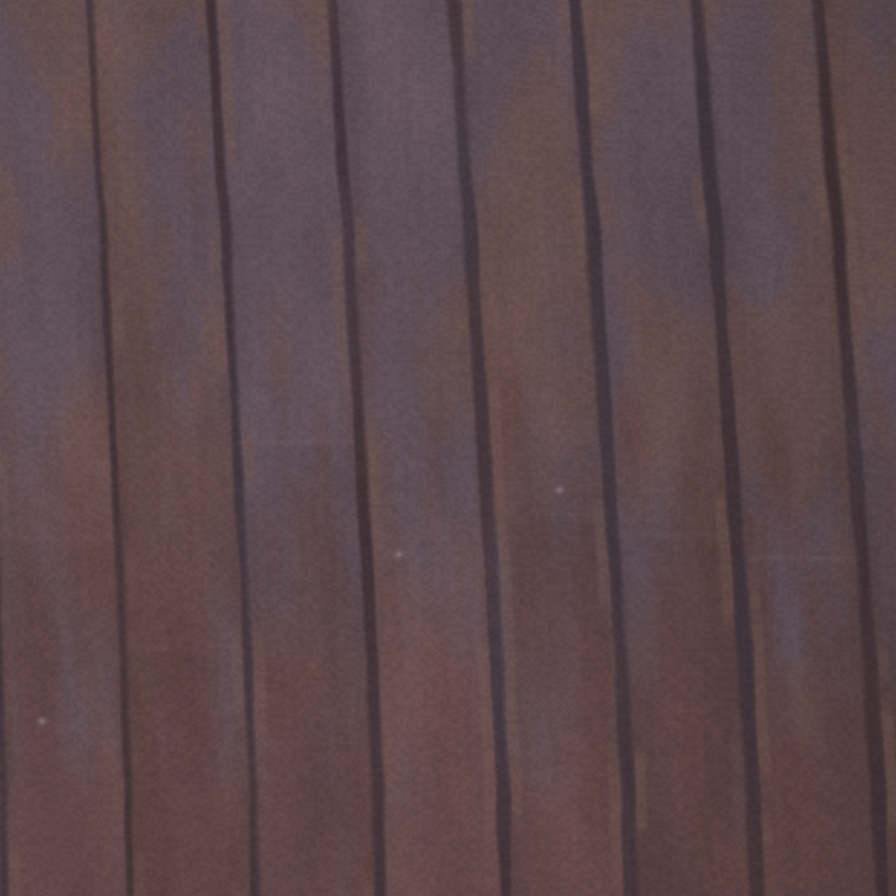
A WebGL 2 fragment shader for this texture:

```glsl
#version 300 es
precision highp float;
// Weathered, stained timber boards separated by slightly leaning dark grooves.
// Boards come from a repeat whose offset and spacing drift down the canvas;
// soft noise adds stain, worn edges, faint lap marks and fine grain.
uniform vec2 u_resolution;
out vec4 fragColor;

const vec3 BROWN = vec3(0.405, 0.310, 0.308);
const vec3 MAUVE = vec3(0.370, 0.309, 0.345);
const vec3 RUSSET = vec3(0.390, 0.276, 0.276);
const vec3 GROOVE_WARM = vec3(0.245, 0.180, 0.195);
const vec3 GROOVE_COOL = vec3(0.250, 0.220, 0.250);
const vec3 WORN_EDGE = vec3(0.430, 0.330, 0.310);
const vec3 SPECK = vec3(0.56, 0.49, 0.51);

float hash(vec2 p) {
    return fract(sin(dot(p, vec2(127.1, 311.7))) * 43758.5453);
}

float noise(vec2 p) {
    vec2 cell = floor(p);
    vec2 f = fract(p);
    f = f * f * (3.0 - 2.0 * f);
    float low = mix(hash(cell), hash(cell + vec2(1.0, 0.0)), f.x);
    float high = mix(hash(cell + vec2(0.0, 1.0)), hash(cell + vec2(1.0)), f.x);
    return mix(low, high, f.y);
}

float fbm(vec2 p) {
    float sum = 0.0;
    float gain = 0.53;
    for (int i = 0; i < 4; i++) {
        sum += gain * noise(p);
        p = p * 2.03 + 17.3;
        gain *= 0.5;
    }
    return sum;
}

float bell(float d, float width) {
    return exp(-d * d / (width * width));
}

// Board spacing and first groove position at a given depth from the top
float boardSpacing(float depth) {
    return mix(0.1355, 0.1400, depth);
}

float firstGroove(float depth) {
    return 0.0985 + 0.047 * depth + 0.020 * depth * (1.0 - depth);
}

// Stain: per-board tone and broad patches, warmer toward the bottom
vec3 stain(vec2 uv, float across, float board) {
    vec2 seed = vec2(board * 7.3, board * 3.1);
    float patches = fbm(vec2(across * 1.6, uv.y * 4.5) + seed);
    float streaks = fbm(vec2(across * 4.0, uv.y * 5.0) + seed + 40.0);
    float tone = hash(vec2(board, 4.0)) - 0.5;
    float cool = smoothstep(0.34, 0.60, patches + 0.25 * tone + 0.15 * (uv.x - 0.5));
    vec3 color = mix(BROWN, MAUVE, cool);
    float warm = smoothstep(0.65, 0.05, uv.y + 0.9 * (streaks - 0.5));
    color = mix(color, RUSSET, 0.8 * warm);
    float shade = 0.975 + 0.10 * (streaks - 0.5) + 0.06 * tone;
    shade += 0.19 * (fbm(seed.yx + vec2(across * 1.5, uv.y * 5.0)) - 0.5);
    return color * shade;
}

// Faint change of tone below a lap, on some boards only
vec3 lapMark(vec3 color, vec2 uv, float board) {
    float height = mix(0.25, 0.75, hash(vec2(board, 9.0)));
    float strength = step(0.45, hash(vec2(board, 13.0)));
    float d = uv.y - height - 0.004 * (noise(vec2(uv.x * 50.0, board)) - 0.5);
    float line = bell(d, 0.0032) * noise(vec2(uv.x * 45.0, 3.0));
    color *= 1.0 - 0.03 * strength * (1.0 - smoothstep(-0.015, 0.005, d));
    return color + 0.02 * strength * line;
}

// Broken worn highlights, then a soft-edged groove of uneven depth
vec3 groove(vec3 color, float d, float index, float y) {
    float width = mix(0.0044, 0.0074, smoothstep(0.0, 4.0, index));
    width *= 0.80 + 0.40 * noise(vec2(y * 11.0, index * 5.0));
    float side = step(0.0, d);
    float wear = smoothstep(0.52, 0.66, fbm(vec2(y * 8.0, index * 11.0 + side * 5.0)));
    float strip = smoothstep(0.0, 0.003, abs(d) - width)
        * (1.0 - smoothstep(0.010, 0.017, abs(d) - width));
    color = mix(color, WORN_EDGE, 0.55 * wear * strip);
    color *= 1.0 - 0.07 * exp(-abs(d) / 0.012);
    vec3 dark = mix(GROOVE_WARM, GROOVE_COOL, noise(vec2(index * 3.7, y * 4.0)));
    float depth = mix(0.70, 1.0, noise(vec2(y * 8.0 + 3.0, index * 7.0)));
    float softness = mix(0.0025, 0.0050, noise(vec2(y * 6.0, index * 9.0 + side * 3.0)));
    float core = 1.0 - smoothstep(width - softness, width + softness, abs(d));
    return mix(color, dark, depth * core);
}

// Sparse pale chips
float specks(vec2 uv) {
    float mask = 0.0;
    for (int i = 0; i < 3; i++) {
        float id = float(i);
        vec2 center = vec2(hash(vec2(id, 21.0)), hash(vec2(id, 35.0)));
        mask = max(mask, bell(length(uv - center), 0.0042));
    }
    return mask;
}

void main() {
    vec2 uv = gl_FragCoord.xy / u_resolution;
    float depth = 1.0 - uv.y;
    float spacing = boardSpacing(depth);
    float wobble = 0.004 * (fbm(vec2(uv.y * 16.0, 2.0)) - 0.5);
    float position = (uv.x - firstGroove(depth) - wobble) / spacing;
    float board = floor(position);
    float nearest = floor(position + 0.5);

    vec3 color = stain(uv, fract(position), board);
    color = lapMark(color, uv, board);
    color = groove(color, (position - nearest) * spacing, nearest, uv.y);
    color = mix(color, SPECK, 0.7 * specks(uv));

    // Fine grain and gentle falloff toward the right
    float grain = noise(uv * 310.0) + 0.6 * noise(uv * 170.0 + 9.0) - 0.8;
    color *= 1.0 + 0.095 * grain;
    color *= 1.02 - 0.07 * smoothstep(0.55, 1.0, uv.x);
    fragColor = vec4(color, 1.0);
}
```
